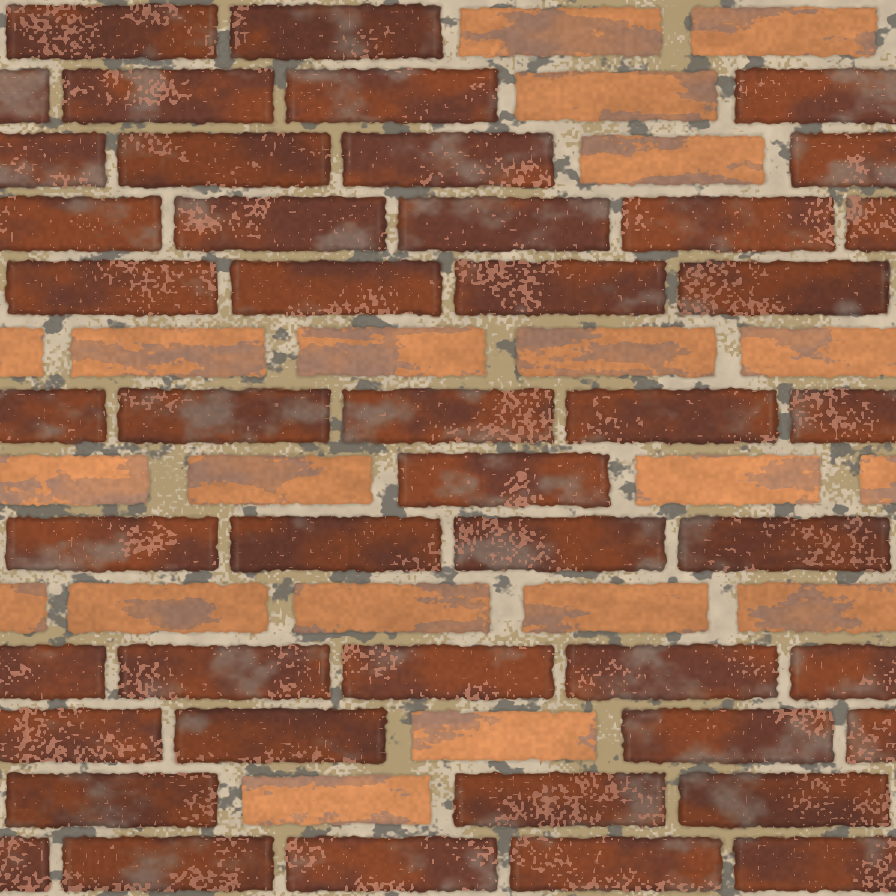
A Shadertoy shader for this texture:

```glsl
const vec2 BRICKS = vec2(4.0, 14.0);        // repeats across and down
const float ROW_SHIFT = 0.25;               // shift per row, in bricks
const vec2 JOINT = vec2(0.0070, 0.0056);    // half joint width
const vec2 SMALLER = vec2(0.013, 0.003);    // extra joint of pale bricks
const float CORNER = 0.004;
const float PALE_LIMIT = 0.38;
const vec3 UMBER = vec3(0.40, 0.235, 0.185);
const vec3 RUST = vec3(0.51, 0.27, 0.165);
const vec3 ASH = vec3(0.53, 0.46, 0.41);
const vec3 PINK = vec3(0.72, 0.49, 0.40);
const vec3 ORANGE = vec3(0.80, 0.53, 0.34);
const vec3 MAUVE = vec3(0.61, 0.47, 0.40);
const vec3 LIME = vec3(0.80, 0.73, 0.63);
const vec3 OCHRE = vec3(0.67, 0.58, 0.42);
const vec3 SOOT = vec3(0.42, 0.40, 0.37);

float hash(vec2 p, float seed) {
    vec3 q = fract(vec3(p.xyx + seed * 7.13) * vec3(0.1031, 0.1030, 0.0973));
    q += dot(q, q.yzx + 33.33);
    return fract((q.x + q.y) * q.z);
}

// Value noise that wraps over the unit square
float noise(vec2 p, vec2 freq, float seed) {
    p *= freq;
    vec2 i = floor(p), f = p - i;
    f = f * f * (3.0 - 2.0 * f);
    vec2 a = mod(i, freq), b = mod(i + 1.0, freq);
    return mix(mix(hash(a, seed), hash(vec2(b.x, a.y), seed), f.x),
               mix(hash(vec2(a.x, b.y), seed), hash(b, seed), f.x), f.y);
}

float fbm(vec2 p, vec2 freq, float seed) {
    float sum = 0.0, amp = 0.533;
    for (int i = 0; i < 4; i++) {
        sum += amp * noise(p, freq, seed + float(i));
        freq *= 2.0;
        amp *= 0.5;
    }
    return sum;
}

float roundBox(vec2 p, vec2 halfSize, float radius) {
    vec2 q = abs(p) - halfSize + radius;
    return length(max(q, 0.0)) + min(max(q.x, q.y), 0.0) - radius;
}

vec3 darkBrick(vec2 p, float seed, float grain, float depth, float endGap) {
    vec3 col = mix(UMBER, RUST, smoothstep(0.32, 0.68, fbm(p, vec2(14.0, 24.0), seed)));
    float cloud = smoothstep(0.52, 0.80, fbm(p, vec2(18.0, 26.0), seed + 5.0));
    col = mix(col, ASH, 0.75 * cloud);
    // Faint pale streak beside each end
    float streak = exp(-pow((endGap - 0.008) / 0.002, 2.0));
    col = mix(col, ASH, 0.35 * streak * noise(p, vec2(30.0, 40.0), seed));
    col *= mix(0.76, 1.0, smoothstep(0.0, 0.007, depth));
    // Flaked specks gather in worn areas
    float worn = smoothstep(0.50, 0.72, fbm(p, vec2(12.0, 20.0), seed + 11.0));
    float limit = mix(0.88, 0.50, worn);
    return mix(col, PINK, 0.8 * smoothstep(limit, limit + 0.08, grain));
}

vec3 paleBrick(vec2 p, float seed, float grain, float depth) {
    float tone = fbm(p, vec2(20.0, 50.0), seed);
    float ragged = fbm(p, vec2(10.0, 38.0), seed + 5.0)
                 + 0.22 * (fbm(p, vec2(60.0, 140.0), seed + 9.0) - 0.5)
                 + 0.10 * (grain - 0.5);
    vec3 col = ORANGE * (0.90 + 0.20 * tone);
    vec3 stain = mix(MAUVE, ORANGE, 0.45 * smoothstep(0.35, 0.75, tone));
    col = mix(col, stain, 0.9 * smoothstep(0.51, 0.55, ragged));
    return col * mix(0.93, 1.0, smoothstep(0.0, 0.004, depth));
}

vec3 mortar(vec2 p, float grain, float d) {
    vec3 col = LIME * (0.92 + 0.16 * fbm(p, vec2(60.0), 3.0));
    // Ochre crust
    float crust = fbm(p, vec2(9.0, 14.0), 21.0) + 0.35 * (grain - 0.5);
    col = mix(col, OCHRE, 0.85 * smoothstep(0.48, 0.60, crust));
    // Soot blots
    float blot = fbm(p, vec2(32.0, 44.0), 37.0) + 0.06 * (grain - 0.5);
    col = mix(col, SOOT, 0.85 * smoothstep(0.58, 0.66, blot));
    return col * mix(0.86, 1.0, smoothstep(0.0, 0.004, d));
}

void mainImage(out vec4 fragColor, in vec2 fragCoord) {
    vec2 p = fragCoord / iResolution.y;
    float pixel = 1.0 / iResolution.y;

    // Brick cell, rows counted from the top
    vec2 grid = vec2(p.x, 1.0 - p.y) * BRICKS;
    float row = floor(grid.y);
    grid.x -= row * ROW_SHIFT;
    vec2 id = vec2(mod(floor(grid.x), BRICKS.x), mod(row, BRICKS.y));
    vec2 local = (fract(grid) - 0.5) / BRICKS;
    float seed = 40.0 + floor(hash(id, 2.0) * 200.0);

    // Pale bricks tend to lie in pairs
    float pairing = hash(vec2(floor(id.x * 0.5), id.y), 6.0);
    bool pale = 0.6 * pairing + 0.4 * hash(id, 9.0) < PALE_LIMIT;

    // Brick outline with uneven edges
    vec2 halfSize = 0.5 / BRICKS - JOINT;
    if (pale) halfSize -= SMALLER * vec2(mix(0.25, 1.2, hash(id, 13.0)), 1.0);
    float wobble = 0.003 * (noise(p, vec2(64.0), 1.0) - 0.5)
                 + 0.003 * (noise(p, vec2(190.0), 2.0) - 0.5);
    float d = roundBox(local, halfSize, CORNER) + wobble;

    float grain = noise(p, vec2(300.0), 17.0);
    vec3 brick = pale ? paleBrick(p, seed, grain, -d)
                      : darkBrick(p, seed, grain, -d, halfSize.x - abs(local.x));
    brick *= 0.94 + 0.12 * hash(id, 19.0);
    brick *= 0.95 + 0.10 * noise(p, vec2(220.0), 23.0);

    float cover = 1.0 - smoothstep(-pixel, pixel, d);
    fragColor = vec4(mix(mortar(p, grain, d), brick, cover), 1.0);
}
```
